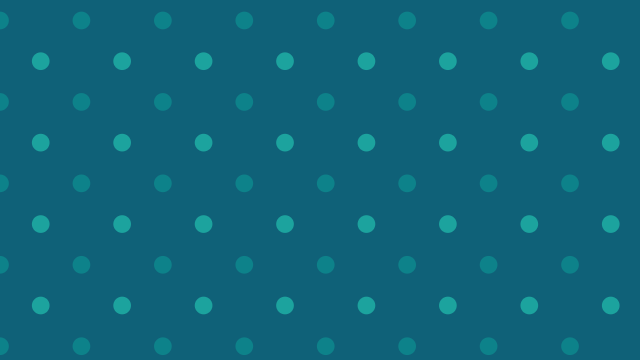
This pattern is drawn by a Shadertoy shader. Its source:

```glsl
// Two interleaved square grids of flat polka dots, dim and bright, on deep teal.

const float PERIOD = 0.2262;              // grid spacing, in canvas heights
const float RADIUS = 0.0245;              // dot radius, in canvas heights
const vec2 DIM_ORIGIN = vec2(0.0, 0.0383);

const vec3 GROUND = vec3(0.06, 0.38, 0.47);
const vec3 DIM_DOT = vec3(0.05, 0.51, 0.54);
const vec3 BRIGHT_DOT = vec3(0.11, 0.64, 0.62);

// Signed distance to the nearest dot of a square grid
float dotGridDistance(vec2 p, vec2 origin, float period, float radius) {
    vec2 cell = (p - origin) / period;
    vec2 local = (fract(cell + 0.5) - 0.5) * period;
    return length(local) - radius;
}

// Antialiased coverage over one pixel
float coverage(float distance, float pixel) {
    return clamp(0.5 - distance / pixel, 0.0, 1.0);
}

void mainImage(out vec4 fragColor, in vec2 fragCoord) {
    float pixel = 1.0 / iResolution.y;
    vec2 p = fragCoord * pixel;

    // The bright grid sits half a period off the dim one
    vec2 brightOrigin = DIM_ORIGIN + 0.5 * PERIOD;
    float dimDots = dotGridDistance(p, DIM_ORIGIN, PERIOD, RADIUS);
    float brightDots = dotGridDistance(p, brightOrigin, PERIOD, RADIUS);

    vec3 color = mix(GROUND, DIM_DOT, coverage(dimDots, pixel));
    color = mix(color, BRIGHT_DOT, coverage(brightDots, pixel));
    fragColor = vec4(color, 1.0);
}
```
